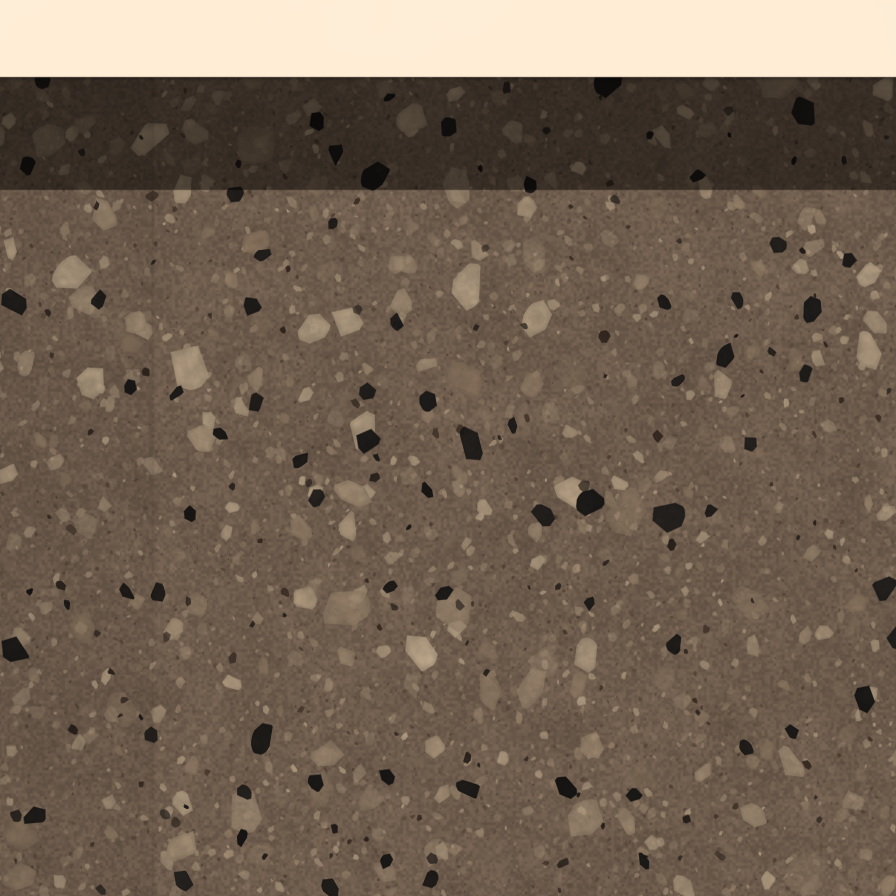
Give the GLSL for this texture, as a Shadertoy shader.

```glsl
// Speckled terrazzo slab with a shaded upper strip below a plain cream wall.

const float TAU = 6.2831853;
const float WALL_EDGE = 0.914;
const float SHADE_EDGE = 0.788;
const float SEAM_X = 0.171;
const float SEAM_Y = 0.646;

float hash(vec2 p) {
    vec3 q = fract(vec3(p.xyx) * 0.1031);
    q += dot(q, q.yzx + 33.33);
    return fract((q.x + q.y) * q.z);
}

float noise(vec2 p) {
    vec2 cell = floor(p), f = fract(p);
    f = f * f * (3.0 - 2.0 * f);
    float low = mix(hash(cell), hash(cell + vec2(1, 0)), f.x);
    float high = mix(hash(cell + vec2(0, 1)), hash(cell + vec2(1, 1)), f.x);
    return mix(low, high, f.y);
}

float fbm(vec2 p) {
    float sum = 0.0, weight = 0.5;
    for (int i = 0; i < 4; i++) {
        sum += weight * noise(p);
        p = p * 2.07 + 17.3;
        weight *= 0.5;
    }
    return sum;
}

// Irregular convex stone bounded by six jittered half planes.
float chipDistance(vec2 p, float radius, vec2 seed) {
    float tilt = (hash(seed + 3.1) - 0.5) * 2.2;
    p = mat2(cos(tilt), -sin(tilt), sin(tilt), cos(tilt)) * p;
    p.x *= mix(1.0, 1.75, hash(seed + 5.7));
    float d = -radius;
    for (int side = 0; side < 6; side++) {
        float k = float(side);
        float angle = TAU * (k + 0.75 * hash(seed + k * 7.3)) / 6.0;
        float reach = radius * mix(0.6, 1.0, hash(seed + k * 4.9 + 50.0));
        d = max(d, dot(p, vec2(cos(angle), sin(angle))) - reach);
    }
    // Blunt the sharp corners.
    return max(d, length(p) - radius);
}

// Lay one size of stones over the colour; sizes are in canvas units.
vec3 scatterChips(vec3 color, vec2 uv, float cells, float density, vec2 sizes,
                  vec3 dull, vec3 bright, vec2 opacity, float pixel) {
    vec2 home = floor(uv * cells);
    for (int j = -1; j <= 1; j++)
    for (int i = -1; i <= 1; i++) {
        vec2 cell = home + vec2(i, j);
        vec2 seed = cell + cells * 3.7 + 100.0;
        if (hash(seed) > density) continue;
        vec2 jitter = vec2(hash(seed + 11.3), hash(seed + 23.9));
        vec2 local = uv - (cell + mix(vec2(0.1), vec2(0.9), jitter)) / cells;
        float rank = hash(seed + 31.7);
        float radius = mix(sizes.x, sizes.y, rank * rank);
        if (length(local) > radius + 2.0 * pixel) continue;
        float d = chipDistance(local, radius, seed);
        float cover = 1.0 - smoothstep(-pixel, pixel, d);
        float tone = hash(seed + 41.1);
        float cloud = 0.86 + 0.28 * fbm(uv * 75.0 + seed);
        vec3 stone = mix(dull, bright, tone) * cloud;
        stone *= 1.0 - 0.08 * smoothstep(-0.3 * radius, 0.0, d);
        color = mix(color, stone, cover * mix(opacity.x, opacity.y, hash(seed + 61.3)));
    }
    return color;
}

vec3 terrazzo(vec2 uv, float pixel) {
    // Cement with soft mottling and fine grain.
    vec3 color = vec3(0.43, 0.36, 0.30);
    color *= 0.90 + 0.17 * fbm(uv * 22.0);
    color *= 0.91 + 0.20 * noise(uv * 310.0);

    // Grit, pale aggregate from fine to coarse, then black stones.
    vec3 tan = vec3(0.50, 0.42, 0.34);
    vec3 ivory = vec3(0.73, 0.65, 0.54);
    vec3 coal = vec3(0.08, 0.075, 0.07);
    vec3 umber = vec3(0.24, 0.18, 0.14);
    color = scatterChips(color, uv, 130.0, 0.42, vec2(0.0012, 0.0034), umber, tan, vec2(0.2, 0.7), pixel);
    color = scatterChips(color, uv, 75.0, 0.42, vec2(0.0025, 0.0065), tan, ivory, vec2(0.1, 0.75), pixel);
    color = scatterChips(color, uv, 36.0, 0.46, vec2(0.006, 0.013), tan, ivory, vec2(0.15, 0.85), pixel);
    color = scatterChips(color, uv, 16.0, 0.48, vec2(0.013, 0.029), tan, ivory, vec2(0.35, 0.95), pixel);
    color = scatterChips(color, uv, 42.0, 0.09, vec2(0.003, 0.008), coal, umber, vec2(0.6, 1.0), pixel);
    color = scatterChips(color, uv, 13.0, 0.40, vec2(0.010, 0.025), coal, coal * 1.3, vec2(0.9, 1.0), pixel);
    return color;
}

void mainImage(out vec4 fragColor, in vec2 fragCoord) {
    vec2 uv = fragCoord / iResolution.xy;
    float pixel = 1.0 / min(iResolution.x, iResolution.y);
    vec3 color = terrazzo(uv, pixel);

    // Faint joints between panels.
    float leftPanel = 1.0 - smoothstep(SEAM_X - pixel, SEAM_X + pixel, uv.x);
    color *= 1.0 - 0.05 * leftPanel;
    color *= 1.0 - 0.07 * exp(-abs(uv.x - SEAM_X) / 0.002);
    color *= 1.0 - 0.03 * exp(-abs(uv.y - SEAM_Y) / 0.002);

    // Shaded strip, with a dark line where it meets the wall.
    float shade = smoothstep(SHADE_EDGE - pixel, SHADE_EDGE + pixel, uv.y);
    color *= mix(vec3(1.0), vec3(0.51, 0.50, 0.49), shade);
    color *= 1.0 - 0.55 * exp(-abs(uv.y - WALL_EDGE) / 0.0018);

    // Plain wall.
    vec3 wall = vec3(1.0, 0.93, 0.84) * (0.995 + 0.01 * fbm(uv * 6.0));
    color = mix(color, wall, smoothstep(WALL_EDGE - pixel, WALL_EDGE + pixel, uv.y));
    fragColor = vec4(color, 1.0);
}
```
